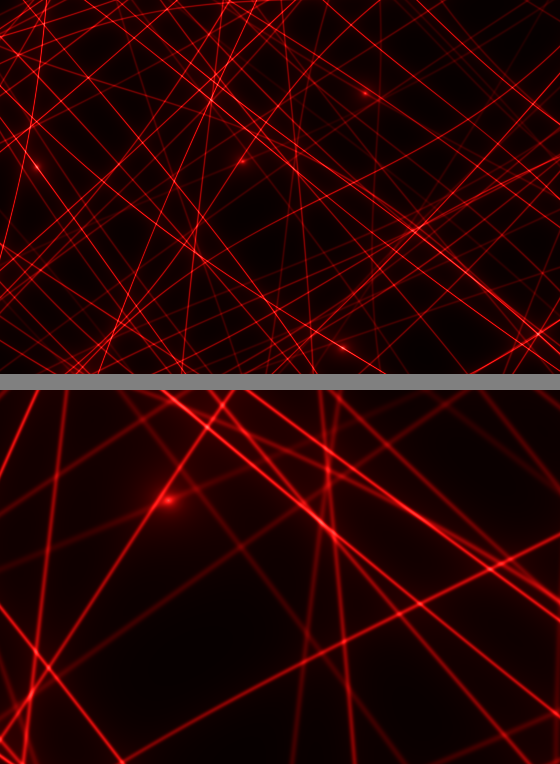
Top, the full canvas; bottom, a detail of the centre.
Write a WebGL 2 fragment shader that draws this background.

```glsl
#version 300 es
precision highp float;
// A web of thin glowing red threads on near-black.
// Each thread is a rotated, gently bent line: its distance gives a sharp core
// and a soft halo; a few threads also carry a small hot spark.

uniform vec2 u_resolution;
out vec4 fragColor;

float hash(float n) {
    return fract(sin(n * 127.1 + 3.7) * 43758.5);
}

// 1D gradient noise, roughly -0.5 to 0.5
float gradientNoise(float x) {
    float cell = floor(x), t = x - cell;
    float left = (hash(cell) * 2.0 - 1.0) * t;
    float right = (hash(cell + 1.0) * 2.0 - 1.0) * (t - 1.0);
    return mix(left, right, t * t * t * (t * (t * 6.0 - 15.0) + 10.0));
}

// Three families of direction: falling, rising and a few steep threads
float threadAngle(float id) {
    float family = hash(id + 0.11);
    float spread = hash(id + 0.23) - 0.5;
    if (family < 0.45) return -0.74 + 0.5 * spread;
    if (family < 0.86) return 0.60 + 0.75 * spread;
    return 1.45 + 0.9 * spread;
}

// Light of one thread at p, with the canvas spanning +-halfSize
float threadLight(vec2 p, vec2 halfSize, float id) {
    float angle = threadAngle(id);
    vec2 along = vec2(cos(angle), sin(angle));
    vec2 across = vec2(-along.y, along.x);
    float u = dot(p, along);

    // Offsets spread evenly over the canvas as seen along the thread
    float reach = dot(abs(across), halfSize);
    float offset = (fract(id * 0.618 + 0.2 * hash(id + 0.31)) * 2.0 - 1.0) * reach;

    // Bend, with the distance corrected by the local slope
    float bend = 0.012 + 0.085 * pow(hash(id + 0.41), 2.0);
    float frequency = mix(1.5, 3.6, hash(id + 0.53));
    float phase = u * frequency + 6.283 * hash(id + 0.61);
    float slope = bend * frequency * cos(phase);
    float v = dot(p, across) - offset - bend * sin(phase);
    float d = abs(v) / sqrt(1.0 + slope * slope);

    // Faint threads are softer, bright ones crisp
    float power = hash(id + 0.71);
    float strength = mix(0.11, 0.88, pow(power, 1.5));
    strength *= 0.95 + 0.7 * gradientNoise(u * 2.3 + id * 17.0);
    float width = max(mix(0.0034, 0.0016, power), 0.5 / u_resolution.y);

    // Sparks on every twelfth thread
    float spark = 0.0;
    if (mod(id, 12.0) < 0.5) {
        float su = u - (hash(id + 0.83) - 0.5) * 0.9;
        float r = length(vec2(su, d));
        strength *= 1.0 + 0.7 * exp(-abs(su) / 0.06);
        spark = 0.9 * exp(-r / 0.005) + 0.22 * exp(-r / 0.03);
    }

    float core = exp(-d * d / (width * width));
    float halo = 0.10 * exp(-d / 0.014) + 0.018 * exp(-d / 0.05);
    return strength * (core + halo) + spark;
}

void main() {
    vec2 halfSize = 0.5 * u_resolution / u_resolution.y;
    vec2 p = gl_FragCoord.xy / u_resolution.y - halfSize;

    float light = 0.012;
    for (int i = 0; i < 72; i++) {
        light += threadLight(p, halfSize, float(i));
    }

    // Pure red in the dark, a warm tint in the brightest cores
    float red = min(light, 1.0);
    float tint = 0.09 * red * red * red + 0.5 * clamp(light - 1.0, 0.0, 1.0);
    fragColor = vec4(red, tint, tint * 0.9, 1.0);
}
```
